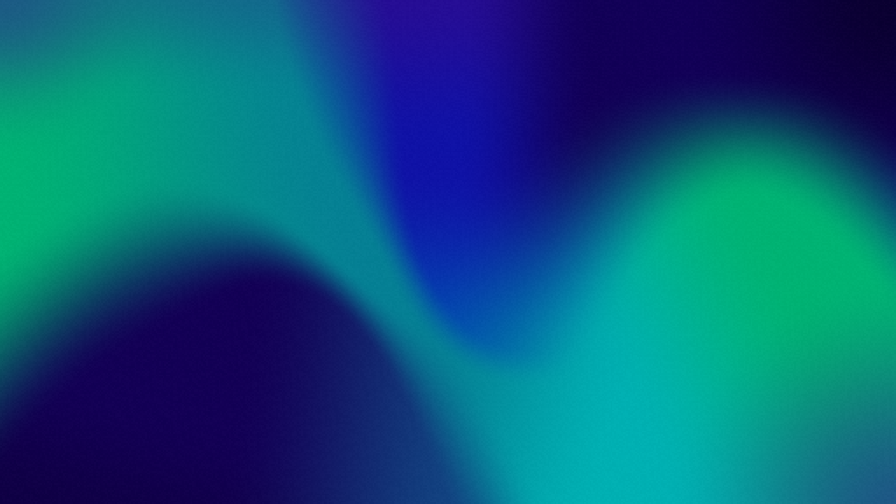
Reproduce this background procedurally as a Shadertoy shader.

```glsl
// Soft aurora ribbon of green and teal winding across deep indigo and blue.

// Coverage below a soft edge: d is the signed distance, w the half width.
float below(float d, float w) {
    return smoothstep(w, -w, d);
}

float hash(vec2 p) {
    return fract(sin(dot(p, vec2(127.1, 311.7))) * 43758.5453);
}

// Blue valley fading into indigo at the upper right.
vec3 skyColor(vec2 p) {
    vec3 blue = mix(vec3(0.0, 0.32, 0.70), vec3(0.06, 0.07, 0.65), smoothstep(0.24, 0.68, p.y));
    blue = mix(blue, vec3(0.15, 0.05, 0.58), smoothstep(0.7, 1.03, p.y));
    vec3 indigo = mix(vec3(0.07, 0.0, 0.34), vec3(0.04, 0.0, 0.19),
                      smoothstep(0.45, 0.0, length(p - vec2(1.78, 1.0))));
    return mix(blue, indigo, smoothstep(0.9, 1.19, p.x) * smoothstep(0.33, 0.75, p.y));
}

// Indigo hollow at the lower left, bluer towards the ribbon.
vec3 hollowColor(vec2 p) {
    vec3 indigo = mix(vec3(0.06, 0.0, 0.27), vec3(0.075, 0.0, 0.335), smoothstep(0.0, 0.3, p.y + 0.3 * p.x));
    return mix(indigo, vec3(0.07, 0.27, 0.51), smoothstep(0.42, 0.95, p.x - 0.15 * p.y));
}

// Green ends joined by teal and a cyan pool.
vec3 ribbonColor(vec2 p) {
    vec3 green = vec3(0.0, 0.70, 0.45);
    vec3 col = mix(vec3(0.02, 0.50, 0.58), vec3(0.0, 0.69, 0.70),
                   smoothstep(0.75, 1.2, p.x - 0.3 * p.y));
    col = mix(col, green, smoothstep(0.82, 0.06, p.x + 0.15 * p.y));
    col = mix(col, green, smoothstep(1.33, 1.82, p.x + 0.55 * p.y));

    // Dusky top edge and opposite corners
    vec3 dusk = vec3(0.13, 0.29, 0.53);
    col = mix(col, dusk, 0.5 * smoothstep(0.8, 1.04, p.y));
    col = mix(col, dusk, 0.7 * smoothstep(0.32, 0.0, length(p - vec2(0.0, 1.0))));
    return mix(col, dusk, 0.9 * smoothstep(0.5, 0.0, length(p - vec2(1.8, -0.03))));
}

void mainImage(out vec4 fragColor, in vec2 fragCoord) {
    vec2 p = fragCoord / iResolution.y;
    p.x += 0.5 * (16.0 / 9.0 - iResolution.x / iResolution.y);

    // Left wall of the valley: a bell flank, crisp below and hazy above
    float wx = max(p.x - 0.5, 0.0);
    float bell = exp(-wx * wx / 0.061);
    float wallSlope = 2.0 * wx * bell / 0.061;
    float wallDist = (p.y - 0.26 - bell) / sqrt(1.0 + wallSlope * wallSlope);
    float wall = below(wallDist, mix(0.04, 0.16, smoothstep(0.45, 1.0, p.y)));

    // Right crest: a wide parabola
    float t = (p.x - 0.995) / 0.485;
    float crestSlope = 1.876 * (1.0 - t);
    float crestDist = (p.y - 0.735 + 0.455 * (1.0 - t) * (1.0 - t)) / sqrt(1.0 + crestSlope * crestSlope);
    float crest = below(crestDist, mix(0.19, 0.13, clamp(t, 0.0, 1.0)));

    // Lower arch: hazy on the left, crisp on the right shoulder
    float ax = p.x - 0.46;
    float bend = ax > 0.0 ? 1.97 : 1.1;
    float archDist = (p.y - 0.52 + bend * ax * ax) / sqrt(1.0 + 4.0 * bend * bend * ax * ax);
    float archWidth = mix(0.16, 0.04, smoothstep(0.25, 0.7, p.x)) + 0.05 * smoothstep(0.72, 0.95, p.x);
    float hollow = below(archDist, archWidth);

    // Layers from back to front
    vec3 col = mix(skyColor(p), ribbonColor(p), 1.0 - (1.0 - wall) * (1.0 - crest));
    col = mix(col, hollowColor(p), hollow);

    // Fine grain
    col += 0.016 * (hash(floor(p * 288.0)) - 0.5);
    fragColor = vec4(clamp(col, 0.0, 1.0), 1.0);
}
```
